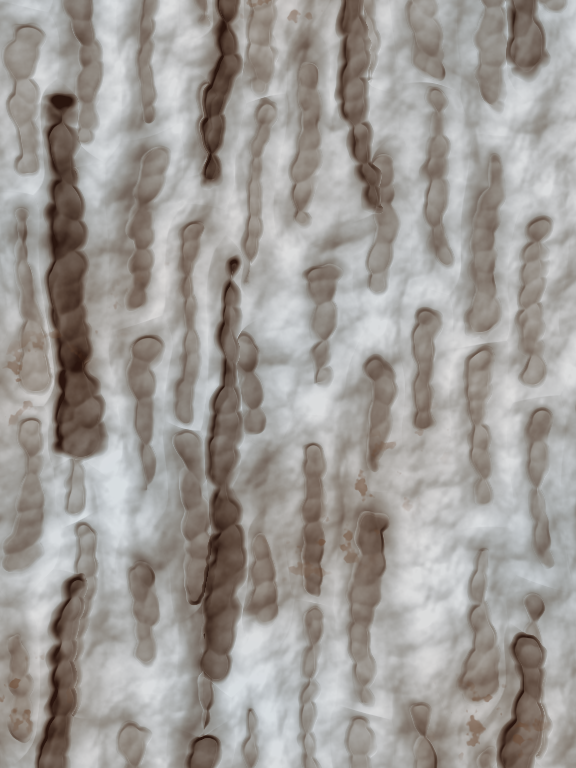
Reproduce this texture procedurally as a WebGL 1 fragment shader.

```glsl
precision highp float;
uniform vec2 u_resolution;

const vec3 HOLLOW = vec3(0.16, 0.085, 0.06);
const vec3 UMBER  = vec3(0.34, 0.27, 0.23);
const vec3 CLAY   = vec3(0.46, 0.41, 0.38);
const vec3 STONE  = vec3(0.56, 0.54, 0.52);
const vec3 CHALK  = vec3(0.65, 0.65, 0.65);
const vec3 PEARL  = vec3(0.76, 0.765, 0.78);
const vec3 WARM_TINT = vec3(1.03, 0.99, 0.95);
const vec3 COOL_TINT = vec3(0.98, 1.0, 1.0);
const vec3 RUST = vec3(0.42, 0.27, 0.17);

const vec2 SHALLOW_CELL = vec2(0.074, 0.25);
const vec2 DEEP_CELL = vec2(0.19, 0.60);
const float SHALLOW_DEPTH = 0.010;
const float DEEP_DEPTH = 0.026;
const float ROLL_DEPTH = 0.011;
const float ROLL_WIDTH = 0.013;
const vec2 RIB_SCALE = vec2(12.0, 3.2);
const float RIB_HEIGHT = 0.050;
const float KNOB_HEIGHT = 0.020;
const float BEAD_HEIGHT = 0.008;
const float ROUGHNESS = 0.0085;
const float BEND = 0.008;
const float SCALLOP = 0.024;
const vec2 LIGHT = vec2(-0.45, 0.78);
const float SHADOW_REACH = 0.020;
const float STEP = 0.0016;

float hash(vec2 p) {
  return fract(sin(dot(p, vec2(127.1, 311.7))) * 43758.55);
}

vec2 hash2(vec2 p) {
  return vec2(hash(p), hash(p + 37.3));
}

float noise(vec2 p) {
  vec2 c = floor(p), f = p - c;
  f = f * f * (3.0 - 2.0 * f);
  float low = mix(hash(c), hash(c + vec2(1.0, 0.0)), f.x);
  float high = mix(hash(c + vec2(0.0, 1.0)), hash(c + 1.0), f.x);
  return mix(low, high, f.y) - 0.5;
}

float rough(vec2 p) {
  float sum = 0.0, gain = 1.0;
  for (int i = 0; i < 3; i++) {
    sum += gain * noise(p);
    p = 2.1 * vec2(0.8 * p.x - 0.6 * p.y, 0.6 * p.x + 0.8 * p.y) + 7.7;
    gain *= 0.5;
  }
  return sum;
}

// Smooth cellular noise: rounded domes near 0, creases below -0.3
float lumps(vec2 p) {
  vec2 cell = floor(p), f = p - cell;
  float sum = 0.0;
  for (int j = -1; j <= 1; j++) {
    for (int i = -1; i <= 1; i++) {
      vec2 o = vec2(float(i), float(j));
      vec2 d = o + 0.05 + 0.9 * hash2(cell + o) - f;
      sum += exp(-11.0 * dot(d, d));
    }
  }
  return log(sum + 0.0005) / 11.0;
}

// Distance to tapered, leaning slots scattered in staggered columns
float slots(vec2 p, vec2 size, vec2 thickness, float density, float seed) {
  float nearest = 1.0;
  for (int i = -1; i <= 1; i++) {
    float column = floor(p.x / size.x) + float(i);
    float shift = hash(vec2(column, seed));
    for (int j = -1; j <= 1; j++) {
      float row = floor(p.y / size.y + shift) + float(j);
      vec2 id = vec2(column, row) + seed;
      vec2 r = hash2(id), s = hash2(id + 71.7);
      vec2 q = p - vec2(column + 0.36 + 0.28 * r.x, row + 0.5 - shift) * size;
      float halfLength = size.y * mix(0.16, 0.48, r.y);
      float taper = 1.0 + 0.9 * (s.y - 0.5) * clamp(q.y / halfLength, -1.0, 1.0);
      float radius = size.x * mix(thickness.x, thickness.y, s.x) * taper;
      q.x += 0.16 * (hash(id + 5.9) - 0.5) * q.y;
      q.y = max(abs(q.y) - halfLength, 0.0);
      float absent = step(density, hash(id + 13.1));
      nearest = min(nearest, length(q) - radius + absent);
    }
  }
  return nearest;
}

// x: height, y: shallow mask, z: deep mask, w: hollowness near grooves and creases
vec4 relief(vec2 p) {
  vec2 w = p;
  w.x += BEND * (sin(p.y * 9.0 + 3.0 * sin(p.x * 7.0)) + 0.5 * sin(p.y * 29.0 + p.x * 31.0));
  w.y += BEND * sin(p.x * 24.0 + 2.0 * sin(p.y * 6.0));
  float rib = lumps(w * RIB_SCALE + 5.0);
  float knob = lumps(w * vec2(23.0, 19.0) + 2.0);
  float bead = lumps(w * vec2(34.0, 38.0));
  float grit = rough(w * vec2(30.0, 23.0));
  float edge = SCALLOP * (0.6 * knob + 0.6 * bead + 0.18) + 0.005 * grit;
  float shallowGap = slots(w, SHALLOW_CELL, vec2(0.13, 0.25), 0.90, 3.0) - edge;
  float deepGap = slots(w, DEEP_CELL, vec2(0.08, 0.14), 0.62, 23.0) - edge;
  float shallow = smoothstep(0.0015, -0.0055, shallowGap);
  float deep = smoothstep(0.002, -0.008, deepGap);
  float groove = max(shallow, deep);
  float roll = exp(-max(min(shallowGap, deepGap), 0.0) / ROLL_WIDTH);
  float h = (RIB_HEIGHT * rib + KNOB_HEIGHT * knob) * (1.0 - 0.6 * groove);
  h += BEAD_HEIGHT * bead * (0.6 + 0.6 * groove) + ROUGHNESS * grit * (1.0 - 0.4 * groove);
  h -= ROLL_DEPTH * roll + max(SHALLOW_DEPTH * shallow, DEEP_DEPTH * deep);
  float hollow = 0.10 * roll - 0.34 * max(rib + 0.15, -0.30) - 0.22 * (knob + 0.15);
  return vec4(h, shallow, deep, hollow);
}

vec3 stoneRamp(float s) {
  vec3 c = mix(HOLLOW, UMBER, clamp((s - 0.10) / 0.18, 0.0, 1.0));
  c = mix(c, CLAY, clamp((s - 0.28) / 0.14, 0.0, 1.0));
  c = mix(c, STONE, clamp((s - 0.42) / 0.12, 0.0, 1.0));
  c = mix(c, CHALK, clamp((s - 0.54) / 0.11, 0.0, 1.0));
  c = mix(c, PEARL, clamp((s - 0.65) / 0.11, 0.0, 1.0));
  return c + clamp(s - 0.76, 0.0, 0.10);
}

void main() {
  vec2 p = gl_FragCoord.xy / u_resolution.y;
  vec4 rock = relief(p);
  vec2 slope = vec2(relief(p + vec2(STEP, 0.0)).x, relief(p + vec2(0.0, STEP)).x) - rock.x;
  slope /= STEP;

  // Slanted light, wall darkening and a short cast shadow
  float flatness = inversesqrt(1.0 + dot(slope, slope));
  float lit = min(-dot(slope, LIGHT) * flatness, 0.45);
  float rise = relief(p + LIGHT * SHADOW_REACH).x - rock.x;
  float shadow = smoothstep(0.004, 0.036, rise);
  float shade = 0.775 + 0.19 * lit - 0.17 * (1.0 - flatness) - 0.22 * shadow - rock.w;
  float depthTone = 0.10 + 0.12 * (noise(p * vec2(11.0, 4.0)) + 0.5);
  shade -= max(depthTone * rock.y, 0.29 * rock.z);

  // Mineral stains and rust flecks
  float stain = 0.5 + 0.3 * sin(p.x * 11.0 + 3.0 * sin(p.y * 5.0)) + 0.2 * sin(p.y * 17.0 - p.x * 9.0);
  shade -= 0.06 * (stain - 0.5) - 0.04 * rough(p * 95.0);
  float groove = max(rock.y, rock.z);
  vec3 color = stoneRamp(shade);
  color *= mix(COOL_TINT, WARM_TINT, clamp(0.7 * stain + 0.25 * groove, 0.0, 1.0));
  float fleck = smoothstep(0.25, 0.45, rough(p * 55.0)) * smoothstep(0.75, 1.0, stain);
  color = mix(color, RUST, 0.5 * fleck);
  gl_FragColor = vec4(color, 1.0);
}
```
